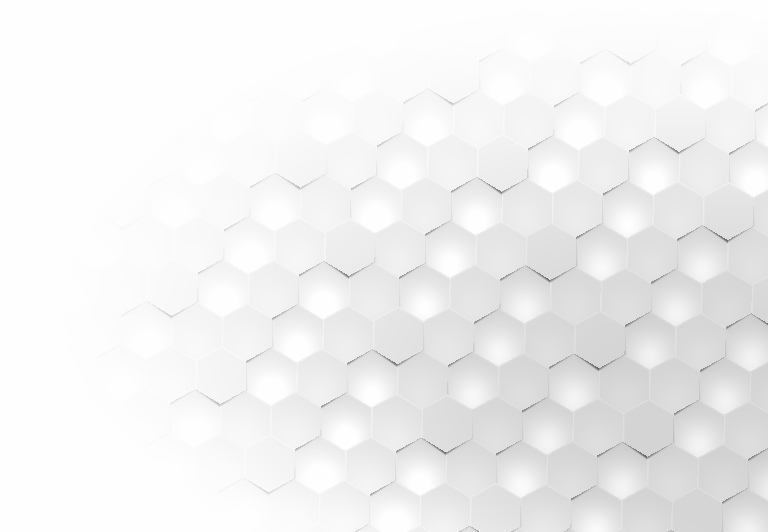
Reproduce this background procedurally as a Shadertoy shader.

```glsl
// A slightly tilted honeycomb of pale paper tiles that fades out to white.
// Each tile takes one of three heights from its lattice index; higher tiles
// cast tapered shadows on their neighbours, and low tiles hold a soft glow.

const float SPACING = 0.0947;             // tile width, in canvas heights
const float TILT = 0.0208;                // clockwise turn, in radians
const vec2 LATTICE_ORIGIN = vec2(1.0357, 0.5282);
const float ROW_STEP = 0.8660254;
const float WHITE = 0.997;
const float INK = 0.50;                   // depth of the crisp shadow lines

float hash(vec2 p) {
    return fract(sin(dot(p, vec2(127.1, 311.7))) * 43758.5453);
}

vec2 rotate(vec2 p, float angle) {
    float c = cos(angle), s = sin(angle);
    return vec2(c * p.x - s * p.y, s * p.x + c * p.y);
}

// Centre of the unit-wide hexagon containing p
vec2 hexCenter(vec2 p) {
    vec2 cell = vec2(1.0, 2.0 * ROW_STEP);
    vec2 a = floor(p / cell + 0.5) * cell;
    vec2 b = (floor(p / cell) + 0.5) * cell;
    return dot(p - a, p - a) < dot(p - b, p - b) ? a : b;
}

// Column and row of a tile; rows run down and to the right
vec2 tileIndex(vec2 center) {
    float row = floor(-center.y / ROW_STEP + 0.5);
    return vec2(floor(center.x - 0.5 * row + 0.5), row);
}

// 1 = raised, 0.5 = level, 0 = sunken; odd blocks of columns shift by a row
float tileHeight(vec2 id) {
    float column = mod(id.x, 4.0);
    float shift = floor((id.x + 7.0) / 8.0);
    float parity = mod(id.y + shift, 2.0);
    if (column < 0.5) return parity < 0.5 ? 1.0 : 0.5;
    bool sunken = abs(parity - mod(column, 2.0)) < 0.5;
    return sunken ? 0.0 : 0.5;
}

// Radius in a tilted ellipse, 1 near the rim; it is shallower underneath
float fadeRadius(vec2 p) {
    vec2 q = rotate(p - vec2(1.579, 0.098), 0.238);
    q /= vec2(1.447, q.y > 0.0 ? 0.808 : 0.489);
    return length(q);
}

// Soft light pooled near the lower corner of a tile
float tileGlow(vec2 local, float height) {
    vec2 d = (local - vec2(0.02, -0.34)) * vec2(1.0, 0.9);
    float pool = exp(-6.5 * dot(d, d));
    float depth = 1.0 - height;
    return 0.115 * pool * depth * depth - 0.018 * depth * smoothstep(-0.1, 0.5, local.y);
}

// Shadow (x) and bright rim (y) along the edge facing the given normal
vec2 edgeTone(vec2 local, vec2 normal, float drop, float pixel) {
    float dist = 0.5 - dot(local, normal);
    vec2 along = vec2(normal.y, -normal.x);
    along *= along.y < 0.0 ? -1.0 : 1.0;
    float low = clamp(0.5 - dot(local, along) * ROW_STEP * 2.0, 0.0, 1.0);
    float facing = normal.y > 0.1 ? 1.0 : 0.35;
    float strength = clamp(drop * 1.5, 0.0, 1.0) * facing;
    float width = mix(0.018, 0.052, low) * mix(0.6, 1.0, strength);
    float line = 1.0 - smoothstep(width - 0.022 - pixel, width + pixel, dist);
    float soft = exp(-9.0 * max(dist, 0.0));
    float rim = 1.0 - smoothstep(0.012, 0.03 + pixel, dist);
    return vec2(strength * (INK * line * mix(0.45, 0.8, low) + 0.035 * soft),
                0.035 * rim * (1.0 - strength));
}

void mainImage(out vec4 fragColor, in vec2 fragCoord) {
    vec2 p = fragCoord / iResolution.y;
    float pixel = 0.7 / (SPACING * iResolution.y);

    // Tile under this point
    vec2 q = rotate(p - LATTICE_ORIGIN, TILT) / SPACING;
    vec2 center = hexCenter(q);
    vec2 local = q - center;
    vec2 id = tileIndex(center);
    float height = tileHeight(id);

    // Relief: glow, slight variation, then the upper and left edges
    float relief = tileGlow(local, height) + 0.014 * (hash(id) - 0.5);
    float shadow = 0.0, rim = 0.0;
    for (int k = 1; k <= 3; k++) {
        float angle = float(k) * 1.0471976;
        vec2 normal = vec2(cos(angle), sin(angle));
        float drop = tileHeight(tileIndex(center + normal)) - height;
        vec2 tone = edgeTone(local, normal, drop, pixel);
        shadow = max(shadow, tone.x);
        rim = max(rim, tone.y);
    }

    // Fade the grey and the relief out to white
    float radius = fadeRadius(p);
    float grey = 1.0 - smoothstep(0.28, 1.1, radius);
    float detail = 1.0 - smoothstep(0.65, 1.06, radius);
    float value = WHITE - 0.162 * grey + (relief + rim - shadow) * detail;
    fragColor = vec4(vec3(clamp(value, 0.0, WHITE)), 1.0);
}
```
